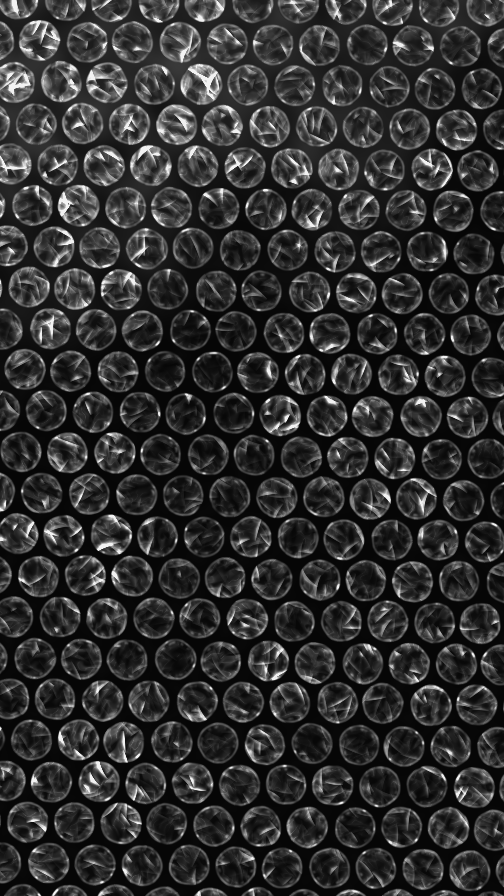
This pattern is drawn by a WebGL 2 fragment shader. Its source:

```glsl
#version 300 es
precision highp float;

#define COLUMNS 10.77
#define ROW_PITCH 0.879
#define FIRST_CENTER vec2(1.035, 0.623)
#define ROW_DRIFT 0.0406
#define TILT 0.015
#define RADIUS 0.444
#define JITTER 0.04
#define FOLDS 14
#define RIM_WIDTH 0.026
#define FILM_DARK 0.024
#define HAZE_LIGHT 0.17
#define CREASE_LIGHT 1.1

uniform vec2 u_resolution;
out vec4 outColor;

vec2 hash2(vec2 p) {
  vec3 q = fract(p.xyx * vec3(0.1031, 0.1030, 0.0973));
  q += dot(q, q.yzx + 33.33);
  return fract((q.xx + q.yz) * q.zy);
}

float gradientAt(vec2 cell, vec2 offset) {
  return dot(2.0 * hash2(cell) - 1.0, offset);
}

// Gradient noise, roughly -0.7 to 0.7
float noise(vec2 p) {
  vec2 i = floor(p), f = fract(p);
  vec2 u = f * f * f * (f * (f * 6.0 - 15.0) + 10.0);
  vec2 e = vec2(1.0, 0.0);
  return mix(mix(gradientAt(i, f), gradientAt(i + e, f - e), u.x),
             mix(gradientAt(i + e.yx, f - e.yx), gradientAt(i + 1.0, f - 1.0), u.x), u.y);
}

mat2 rotation(float a) {
  float c = cos(a), s = sin(a);
  return mat2(c, -s, s, c);
}

// Offset from the nearest bubble centre in the staggered rows
vec2 nearestBubble(vec2 g, out vec2 id) {
  float lowerRow = floor((g.y - FIRST_CENTER.y) / ROW_PITCH);
  vec2 best = vec2(9.0);
  for (int k = 0; k < 2; k++) {
    float row = lowerRow + float(k);
    float shift = FIRST_CENTER.x + ROW_DRIFT * row + 0.5 * mod(row, 2.0);
    float col = floor(g.x - shift + 0.5);
    vec2 cell = vec2(col, row) + 40.0;
    vec2 center = vec2(col + shift, FIRST_CENTER.y + ROW_PITCH * row);
    vec2 local = g - center - (hash2(cell * 3.1) - 0.5) * JITTER;
    if (dot(local, local) < dot(best, best)) {
      best = local;
      id = cell;
    }
  }
  return best;
}

// Creases: sharp on one side, fading on the other, tapered at both ends
float folds(vec2 local, vec2 id, float edge) {
  float light = 0.0;
  for (int k = 0; k < FOLDS; k++) {
    vec2 seed = id * 7.3 + float(k) * vec2(17.1, 5.7);
    vec2 a = hash2(seed), b = hash2(seed + 61.7), c = hash2(seed + 127.3);
    float reach = 0.40 * sqrt(b.x);
    vec2 center = reach * vec2(cos(b.y * 6.283), sin(b.y * 6.283));
    vec2 q = rotation(0.8 + (a.x - 0.5) * 4.0) * (local - center);
    q.y += (a.y - 0.5) * 1.5 * q.x * q.x;
    float taper = clamp(1.0 - abs(q.x) / mix(0.07, 0.30, c.x), 0.0, 1.0);
    float width = mix(0.015, 0.065, a.y * a.y) * taper;
    float side = q.y > 0.0 ? exp(-max(q.y - width, 0.0) * 32.0) : smoothstep(-edge, 0.0, q.y);
    light += sqrt(taper) * side * mix(0.04, 0.85, pow(c.y, 4.5));
  }
  return light;
}

void main() {
  vec2 p = gl_FragCoord.xy / u_resolution.x;
  float height = u_resolution.y / u_resolution.x;
  float px = COLUMNS / u_resolution.x;
  vec2 g = p * COLUMNS;
  g.y += TILT * (g.x - 0.5 * COLUMNS);

  vec2 id;
  vec2 local = nearestBubble(g, id);
  float dist = length(local);
  vec2 dir = local / max(dist, 0.001);
  vec2 traits = hash2(id + 9.4);

  // Flat film with a pale haze toward the upper left
  float haze = smoothstep(0.60, 1.0, p.y / height + 0.22 * (0.5 - p.x) + 0.25 * noise(p * 3.5));
  float film = FILM_DARK + HAZE_LIGHT * haze * (0.75 + 0.9 * noise(g * 1.1));
  film += 0.02 * max(noise(g * 3.0), 0.0);

  // Slightly uneven outline
  float d = dist - RADIUS * (1.0 + 0.07 * noise(dir * 1.3 + id * 5.1));
  float inside = smoothstep(0.75 * px, -0.75 * px, d);

  // Light that changes over several bubbles, and from one to the next
  float lighting = 0.80 + 0.75 * noise(p * 3.0 + 7.3) + 0.35 * haze + 0.14 * (0.5 - p.x);
  lighting *= 0.65 + 0.75 * traits.y * traits.y + 0.2 * traits.x;

  // Crumpled plastic inside, darker at the middle
  vec2 q = rotation(traits.x * 6.28) * local * vec2(3.6, 6.5) + id * 13.7;
  q += 0.8 * vec2(noise(q * 0.9 + 3.0), noise(q * 0.9 + 19.0));
  float mottle = noise(q);
  float ridge = pow(1.0 - min(abs(noise(q * 1.3 + 31.0)) * 1.7, 1.0), 8.0);
  float tone = 0.085 + 0.26 * mottle + 0.13 * ridge * smoothstep(-0.15, 0.3, mottle);
  tone = max(tone, 0.025) * mix(0.85, 1.5, smoothstep(0.15, 0.42, dist));
  tone += CREASE_LIGHT * folds(local, id, max(px, 0.02));
  tone = tone * lighting + 0.02 + 0.07 * haze;

  // Bright rim, broken by glints, with a faint inner ring
  float arc = noise(dir * 2.2 + id * 3.7);
  float rim = exp(-pow((d + 0.035) / max(RIM_WIDTH, 0.6 * px), 2.0));
  float innerRing = exp(-pow((d + 0.095 + 0.03 * arc) / 0.032, 2.0));
  tone += rim * max(0.22 + 0.32 * arc + 0.7 * smoothstep(0.22, 0.55, arc), 0.06);
  tone += innerRing * max(0.04 + 0.5 * noise(dir * 3.1 + id * 8.3), 0.0);

  float shade = mix(film, min(tone, 0.95), inside);
  outColor = vec4(vec3(clamp(shade, 0.0, 1.0)), 1.0);
}
```
